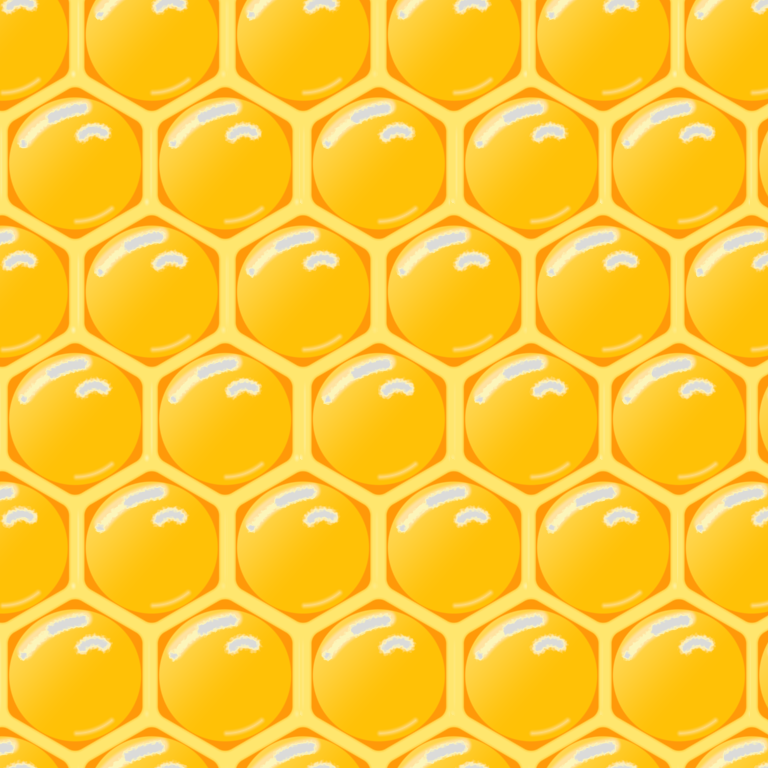
Write a WebGL 1 fragment shader that draws this pattern.

```glsl
precision highp float;
// Honeycomb of pale wax walls holding round, glossy drops of honey.

uniform vec2 u_resolution;

// Lengths are in drop radii.
#define CANVAS_HEIGHT 11.636
#define PITCH vec2(2.273, 1.939)
#define FIRST_ROW_Y 1.409
#define ROW_SHIFT 1.106
#define HEX_APOTHEM 1.02
#define CORNER_ROUNDING 0.2
#define EDGE_ROUGHNESS 0.035
#define WAX vec3(1.0, 0.90, 0.43)
#define SHADOW vec3(1.0, 0.60, 0.035)
#define CREAM vec3(1.0, 0.89, 0.66)
#define PALE vec3(0.99, 0.96, 0.73)
#define SILVER vec3(0.86, 0.86, 0.85)

float hash(vec2 p) {
  p = fract(p * vec2(0.1031, 0.1137));
  p += dot(p, p.yx + 33.3);
  return fract((p.x + p.y) * p.x * 7.3);
}

float cornerSlope(vec2 corner, vec2 offset) {
  float angle = 6.2832 * hash(corner);
  return dot(vec2(cos(angle), sin(angle)), offset);
}

float gradientNoise(vec2 p) {
  vec2 i = floor(p), f = fract(p);
  vec2 w = f * f * f * (f * (f * 6.0 - 15.0) + 10.0);
  vec2 e = vec2(1.0, 0.0);
  return mix(mix(cornerSlope(i, f), cornerSlope(i + e, f - e), w.x),
             mix(cornerSlope(i + e.yx, f - e.yx), cornerSlope(i + 1.0, f - 1.0), w.x), w.y);
}

// Rounded hexagon with a vertex at the top.
float hexDistance(vec2 p) {
  float apothem = HEX_APOTHEM - CORNER_ROUNDING;
  vec2 slant = vec2(-0.866025, 0.5);
  p = abs(p.yx);
  p -= 2.0 * min(dot(slant, p), 0.0) * slant;
  p -= vec2(clamp(p.x, -0.57735 * apothem, 0.57735 * apothem), apothem);
  return length(p) * sign(p.y) - CORNER_ROUNDING;
}

// Distance to a circular arc centred on the given direction.
float arcDistance(vec2 p, float radius, float direction, float halfAngle) {
  float c = cos(direction), s = sin(direction);
  p = vec2(abs(c * p.y - s * p.x), c * p.x + s * p.y);
  float angle = min(atan(p.x, p.y), halfAngle);
  return length(p - radius * vec2(sin(angle), cos(angle)));
}

float fill(float d, float blur) {
  return 1.0 - smoothstep(-blur, blur, d);
}

// Cell centres drift a little sideways, over a cycle of five columns.
vec2 cellCentre(vec2 id) {
  float shifted = 1.0 - mod(id.y, 2.0);
  float drift = 0.5 - 0.5 * cos(1.25664 * (id.x - 0.5));
  return vec2(0.023 + ROW_SHIFT * shifted + drift * mix(0.035, 0.1, shifted), FIRST_ROW_Y)
       + id * PITCH;
}

vec3 waxColour(vec2 q, vec2 id, float hexD) {
  vec3 col = mix(vec3(1.0, 0.84, 0.30), WAX, smoothstep(0.0, 0.045, hexD));
  // Faint streak and glint on the upright walls
  float side = step(0.0, q.x);
  vec2 wall = vec2(q.x - (side - 0.5) * PITCH.x, q.y);
  float wear = hash(id + vec2(side + 17.0, 41.0));
  float streak = fill(abs(wall.x - 0.06 * (wear - 0.5)) - 0.012, 0.02)
               * fill(abs(wall.y) - 0.5, 0.12);
  float glint = fill(length((wall - vec2(-0.05, -0.59)) * vec2(1.0, 0.7)) - 0.025, 0.03);
  return mix(col, PALE, max(0.6 * streak, glint) * mix(0.25, 0.9, wear));
}

vec3 dropColour(vec2 q, vec2 id, float px) {
  float light = smoothstep(-0.35, 1.1, dot(q, vec2(-0.75, 0.66)));
  vec3 col = mix(vec3(1.0, 0.755, 0.025), vec3(1.0, 0.84, 0.32), light);
  float rough = EDGE_ROUGHNESS * gradientNoise(q * 22.0 + id * 9.7);
  float blur = px + 0.008;

  // Long gloss: cream band, pale streak, silver core and end spot
  vec2 g = q - vec2(0.236, -0.364);
  float band = arcDistance(g, 1.227, 2.08, 0.43) - 0.115;
  float core = arcDistance(g, 1.205, 1.88, 0.20) - 0.068 + rough;
  float streak = arcDistance(g, 1.20, 2.32, 0.22) - 0.052 + rough;
  float spot = length(q - vec2(-0.78, 0.30)) - 0.042 + rough;
  col = mix(col, CREAM, 0.9 * fill(band, blur + 0.015));
  col = mix(col, PALE, fill(min(min(core, spot) - 0.03, streak), blur));

  // Short gloss: a small arched bean
  float bean = arcDistance(q - vec2(0.295, 0.268), 0.242, 1.70, 0.75) + rough;
  col = mix(col, CREAM, fill(bean - 0.105, blur + 0.01));
  col = mix(col, PALE, fill(bean - 0.078, blur));
  col = mix(col, SILVER, fill(min(min(core, spot), bean - 0.052), blur));

  // Soft reflected glint near the bottom
  float glint = arcDistance(q, 0.88, -1.22, 0.33);
  return mix(col, CREAM, 0.8 * fill(glint - 0.025, 0.045));
}

void main() {
  vec2 p = gl_FragCoord.xy / u_resolution.y * CANVAS_HEIGHT;
  float px = CANVAS_HEIGHT / u_resolution.y;

  // Nearest cell among the three closest rows
  float row = floor((p.y - FIRST_ROW_Y) / PITCH.y + 0.5);
  float hexD = 1e3;
  vec2 q = vec2(0.0), id = vec2(0.0);
  for (int i = -1; i <= 1; i++) {
    vec2 cell = vec2(0.0, row + float(i));
    cell.x = floor((p.x - cellCentre(cell).x) / PITCH.x + 0.5);
    vec2 local = p - cellCentre(cell);
    float d = hexDistance(local);
    if (d < hexD) { hexD = d; q = local; id = cell; }
  }

  vec3 col = mix(waxColour(q, id, hexD), SHADOW, fill(hexD, px));
  vec2 drop = q - vec2(0.0, 0.03 * (hash(vec2(id.y + 5.0, 3.0)) - 0.5));
  col = mix(col, dropColour(drop, id, px), fill(length(drop) - 1.0, px));
  gl_FragColor = vec4(col, 1.0);
}
```
